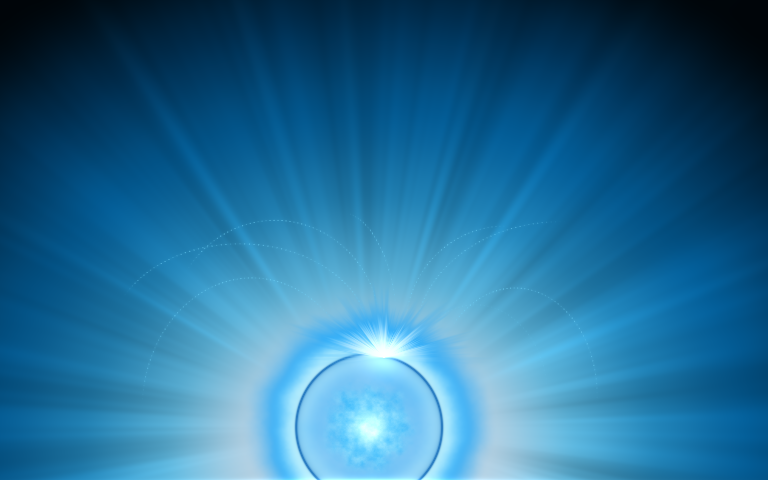
Write a Shadertoy shader that draws this background.

```glsl
const vec2 ORB_CENTER = vec2(0.769, 0.110);
const float ORB_RADIUS = 0.152;
const float CLOUD_RADIUS = 0.092;
const vec2 HALO_CENTER = vec2(0.770, 0.050);
const vec2 BURST_BASE = vec2(0.800, 0.255);

const vec3 NIGHT = vec3(0.00, 0.02, 0.035);
const vec3 NAVY = vec3(0.00, 0.19, 0.33);
const vec3 OCEAN = vec3(0.01, 0.345, 0.56);
const vec3 TEAL = vec3(0.14, 0.51, 0.70);
const vec3 SKY = vec3(0.37, 0.70, 0.84);
const vec3 MIST = vec3(0.71, 0.82, 0.89);
const vec3 ELECTRIC = vec3(0.10, 0.65, 0.98);
const vec3 ICE = vec3(0.74, 0.95, 1.00);
const vec3 RIM_BLUE = vec3(0.08, 0.42, 0.72);
const vec3 GLASS = vec3(0.55, 0.80, 0.96);

const float RAY_STRENGTH = 0.20;
const float BEAM_STRENGTH = 0.17;
const float BEAM_WIDTH = 0.018;
const float DOT_SPACING = 0.0085;
const float DOT_RADIUS = 0.0013;

// Angles of the strongest beams, clockwise from straight up
const int BEAMS = 7;
const float BEAM_ANGLES[BEAMS] = float[](-1.05, -0.58, -0.30, -0.055, 0.29, 0.585, 1.18);

// Ellipses of the dotted trails: center and radii, then angle range
const int TRAILS = 8;
const vec4 TRAIL_SHAPES[TRAILS] = vec4[](
    vec4(0.500, 0.292, 0.271, 0.200), vec4(0.573, 0.312, 0.219, 0.229),
    vec4(0.525, 0.146, 0.229, 0.275), vec4(0.708, 0.312, 0.119, 0.246),
    vec4(1.052, 0.312, 0.208, 0.217), vec4(1.167, 0.292, 0.302, 0.246),
    vec4(1.073, 0.177, 0.171, 0.223), vec4(0.990, 0.177, 0.150, 0.188));
const vec2 TRAIL_SPANS[TRAILS] = vec2[](
    vec2(0.1, 2.7), vec2(0.1, 2.6), vec2(0.6, 3.1), vec2(0.1, 1.45),
    vec2(1.5, 3.05), vec2(1.5, 3.0), vec2(-0.1, 2.5), vec2(0.0, 2.3));

float hash(vec2 p) {
    return fract(sin(dot(p, vec2(127.1, 311.7))) * 43758.5453);
}

float noise(vec2 p) {
    vec2 i = floor(p), f = fract(p);
    f = f * f * (3.0 - 2.0 * f);
    return mix(mix(hash(i), hash(i + vec2(1, 0)), f.x),
               mix(hash(i + vec2(0, 1)), hash(i + vec2(1, 1)), f.x), f.y);
}

float fbm(vec2 p) {
    float sum = 0.0, amp = 0.5;
    for (int i = 0; i < 5; i++) {
        sum += amp * noise(p);
        p = p * 2.03 + 7.1;
        amp *= 0.5;
    }
    return sum;
}

vec3 backdrop(vec2 p) {
    float d = length((p - HALO_CENTER) * vec2(0.9, 1.0));
    vec3 col = mix(MIST, SKY, smoothstep(0.20, 0.40, d));
    col = mix(col, TEAL, smoothstep(0.33, 0.56, d));
    col = mix(col, OCEAN, smoothstep(0.48, 0.74, d));
    col = mix(col, NAVY, smoothstep(0.68, 0.94, d));
    return mix(col, NIGHT, smoothstep(0.86, 1.15, d));
}

vec3 addRays(vec3 col, float angle, float r) {
    float fan = 0.5 * noise(vec2(angle * 9.0, 1.0)) + 0.35 * noise(vec2(angle * 24.0, r))
              + 0.15 * noise(vec2(angle * 50.0, r * 2.0));
    float fade = smoothstep(0.20, 0.50, r);
    col *= 1.0 + RAY_STRENGTH * fade * (fan - 0.5) * 2.0;
    float beams = 0.0;
    for (int i = 0; i < BEAMS; i++) {
        float offset = (angle - BEAM_ANGLES[i]) / BEAM_WIDTH;
        beams += exp(-offset * offset);
    }
    return col + BEAM_STRENGTH * beams * fade * exp(-2.2 * r * r) * vec3(0.1, 0.5, 0.7);
}

float dottedTrail(vec2 p, vec4 shape, vec2 span, float pixel) {
    vec2 q = (p - shape.xy) / shape.zw;
    float k = length(q), angle = atan(q.y, q.x);
    float across = (k - 1.0) * k / max(length(q / shape.zw), 0.001);
    float arcScale = length(shape.zw * vec2(sin(angle), cos(angle)));
    float steps = floor(3.1416 * (shape.z + shape.w) / DOT_SPACING);
    float cell = angle * steps / 6.2832;
    float along = (fract(cell) - 0.5) * 6.2832 / steps * arcScale;
    float dots = 1.0 - smoothstep(DOT_RADIUS - 0.5 * pixel, DOT_RADIUS + 0.5 * pixel, length(vec2(across, along)));
    float ends = smoothstep(span.x, span.x + 0.4, angle) * (1.0 - smoothstep(span.y - 0.3, span.y, angle));
    return ends * (dots * (0.25 + 0.75 * hash(vec2(floor(cell), 3.0))) + 0.12 * exp(-abs(across) / 0.002));
}

void mainImage(out vec4 fragColor, in vec2 fragCoord) {
    float pixel = 1.0 / iResolution.y;
    vec2 p = vec2(fragCoord.x / iResolution.x * 1.6, fragCoord.y * pixel);
    vec2 q = p - ORB_CENTER;
    float r = length(q);
    vec3 col = addRays(backdrop(p), atan(q.x, q.y), r);

    for (int i = 0; i < TRAILS; i++) {
        float strength = i == TRAILS - 1 ? 0.15 : 0.5;
        col = mix(col, vec3(0.45, 0.85, 1.0), strength * dottedTrail(p, TRAIL_SHAPES[i], TRAIL_SPANS[i], pixel));
    }

    // Glow around the orb, slightly uneven
    float outside = r - ORB_RADIUS;
    float glow = outside + 0.025 * (fbm(q * 14.0) - 0.5);
    col = mix(col, ELECTRIC, 0.92 * (1.0 - smoothstep(0.025, 0.115, glow)));
    col = mix(col, ICE, 1.0 - smoothstep(0.0, 0.06, glow));

    // Glass orb with a cloudy core
    vec3 glass = mix(GLASS, ELECTRIC, 0.45 * fbm(q * 12.0 + 4.0));
    glass = mix(glass, ICE, 0.5 * smoothstep(0.10, 0.15, r));
    float ragged = r + 0.045 * (fbm(q * 48.0) - 0.5);
    float cloud = 1.0 - smoothstep(CLOUD_RADIUS * 0.6, CLOUD_RADIUS * 1.15, ragged);
    glass = mix(glass, mix(vec3(0.16, 0.70, 0.98), ICE, fbm(q * 75.0) * 0.75), cloud * 0.9);
    glass += vec3(0.5, 0.3, 0.1) * exp(-r * r / 0.0012);
    col = mix(col, glass, 1.0 - smoothstep(-pixel, pixel, outside));
    float rim = 0.8 * exp(-pow(outside / 0.0028, 2.0)) + 0.25 * exp(-abs(outside + 0.004) / 0.007);
    col = mix(col, RIM_BLUE, min(rim, 0.85));

    // Soft feathered burst above the orb
    vec2 b = (p - BURST_BASE) * vec2(0.85, 1.0);
    float br = length(b), ba = atan(b.x, b.y);
    float spikes = 0.45 * noise(vec2(ba * 6.0, 5.0)) + 0.35 * noise(vec2(ba * 17.0, 9.0))
                 + 0.2 * noise(vec2(ba * 40.0, br * 30.0));
    float upward = smoothstep(-0.35, 0.3, cos(ba));
    float blueReach = 0.06 + 0.18 * spikes;
    col = mix(col, ELECTRIC, 0.6 * upward * (1.0 - smoothstep(0.2, 1.0, br / blueReach)));
    float whiteReach = 0.035 + 0.11 * spikes;
    col = mix(col, vec3(0.88, 0.98, 1.0), 0.95 * upward * (1.0 - smoothstep(0.2, 1.0, br / whiteReach)));
    col += 0.2 * ICE * exp(-dot(b, b) / 0.0012);

    // Bright floor line
    col += 0.35 * ICE * exp(-p.y / 0.004) * exp(-abs(q.x) / 0.25);
    fragColor = vec4(clamp(col, 0.0, 1.0), 1.0);
}
```
